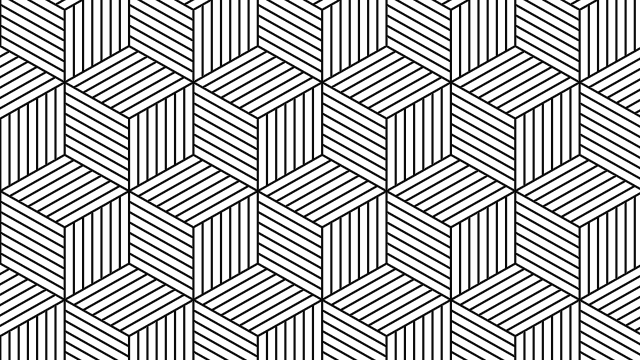
This pattern is drawn by a Shadertoy shader. Its source:

```glsl
// Isometric stacked cubes whose three faces are hatched with black lines on white.

#define HALF_WIDTH  0.1788              // half a cube's width, in canvas heights
#define HALF_RISE   0.1007              // rise of a slanted edge over that half width
#define STRIPES     7.0                 // gaps between hatch lines on each face
#define LINE_WIDTH  0.0060              // in canvas heights
#define ANCHOR      vec2(0.006, -0.1315) // front corner of one cube, from the canvas centre
#define INK         vec3(0.03)
#define PAPER       vec3(0.995)

// Hexagonal norm: 1 on the outline of a cube.
float hexNorm(vec2 q) {
    q = abs(q);
    return max(q.x, 0.5 * (q.x + q.y));
}

// Position relative to the front corner of the cube that covers p.
vec2 cubeCell(vec2 p) {
    const vec2 period = vec2(2.0, 6.0);
    vec2 even = mod(p + 0.5 * period, period) - 0.5 * period;
    vec2 odd = mod(p, period) - 0.5 * period;
    return hexNorm(even) < hexNorm(odd) ? even : odd;
}

// Distance to the nearest of n evenly spaced lines per unit.
float lineDistance(float t, float n) {
    return abs(fract(t * n + 0.5) - 0.5) / n;
}

// Distance to the nearest hatch line or face edge, in canvas heights.
float cubeDistance(vec2 p) {
    vec2 size = vec2(HALF_WIDTH, HALF_RISE);
    vec2 q = cubeCell(p / size);
    float slantUnit = 2.0 * size.x * size.y / length(size);

    // Top face: hatched parallel to its rising edges
    if (q.y > abs(q.x)) {
        float hatch = lineDistance(0.5 * (q.y - q.x), STRIPES);
        float edge = lineDistance(0.5 * (q.y + q.x), 1.0);
        return slantUnit * min(hatch, edge);
    }

    // Side faces: slanted hatching on the left, upright on the right
    bool isRight = q.x > 0.0;
    float across = lineDistance(abs(q.x), isRight ? STRIPES : 1.0);
    float down = lineDistance(0.5 * (abs(q.x) - q.y), isRight ? 1.0 : STRIPES);
    return min(across * size.x, down * slantUnit);
}

void mainImage(out vec4 fragColor, in vec2 fragCoord) {
    vec2 p = (fragCoord - 0.5 * iResolution.xy) / iResolution.y;
    float pixel = 1.0 / iResolution.y;

    float d = cubeDistance(p - ANCHOR);
    float ink = clamp((0.5 * LINE_WIDTH - d) / pixel + 0.5, 0.0, 1.0);

    fragColor = vec4(mix(PAPER, INK, ink), 1.0);
}
```
